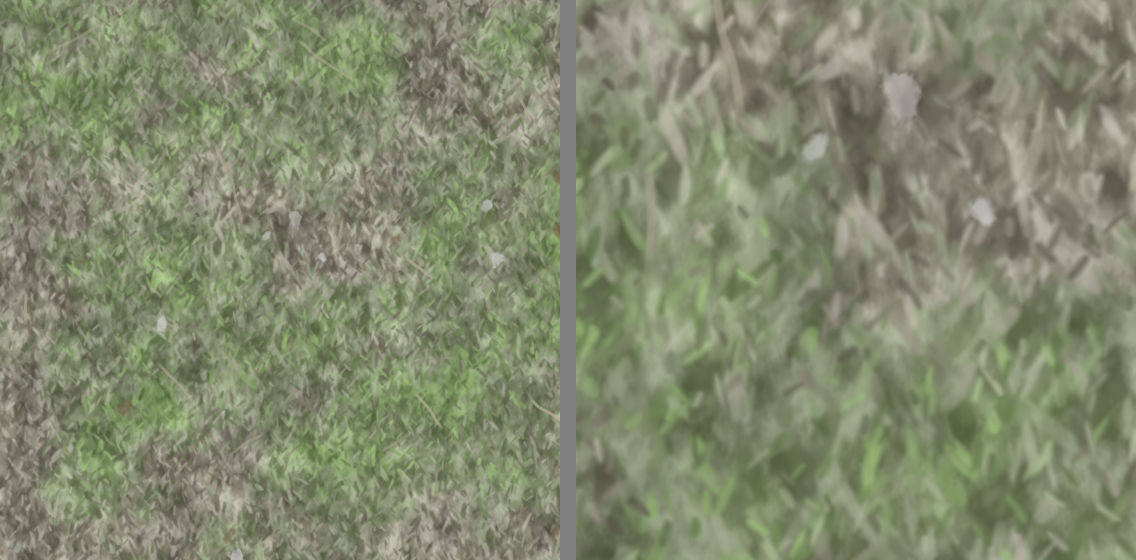
Left, the full canvas; right, a detail of the centre.
A WebGL 2 fragment shader for this texture:

```glsl
#version 300 es
precision highp float;
// Worn lawn: small patches of fresh grass among dry, grey-brown litter.
// Layers of short hashed blades cover a mottled ground, followed by
// scattered brown leaves, long bent stalks and a few pale chips.

uniform vec2 u_resolution;
out vec4 fragColor;

const int BLADE_LAYERS = 4;
const float BLADE_FREQ = 24.0;      // cells across the canvas, first layer
const float BLADE_FREQ_STEP = 1.36;
const float BLADE_OPACITY = 0.72;
const float BLADE_LEAN = 1.0;       // largest angle from upright
const float PATCH_FREQ = 8.0;
const float SOFTNESS = 0.0026;      // edge blur in canvas units
const int LEAVES = 7;
const int STALKS = 16;
const int CHIPS = 8;

const vec3 DRY_DARK = vec3(0.37, 0.35, 0.30);
const vec3 DRY_MID = vec3(0.525, 0.505, 0.445);
const vec3 DRY_PALE = vec3(0.71, 0.69, 0.64);
const vec3 FRESH_DARK = vec3(0.37, 0.41, 0.29);
const vec3 FRESH_MID = vec3(0.50, 0.54, 0.425);
const vec3 FRESH_PALE = vec3(0.63, 0.67, 0.56);
const vec3 VIVID = vec3(0.48, 0.59, 0.36);
const vec3 LEAF = vec3(0.43, 0.33, 0.25);
const vec3 STALK = vec3(0.70, 0.66, 0.58);
const vec3 CHIP = vec3(0.77, 0.77, 0.76);

float hash(vec2 p) {
    return fract(sin(dot(p, vec2(127.1, 311.7))) * 43758.55);
}

vec2 hash2(vec2 p) {
    return vec2(hash(p), hash(p + 37.3));
}

float noise(vec2 p) {
    vec2 i = floor(p), f = fract(p);
    f = f * f * (3.0 - 2.0 * f);
    return mix(mix(hash(i), hash(i + vec2(1, 0)), f.x),
               mix(hash(i + vec2(0, 1)), hash(i + vec2(1, 1)), f.x), f.y);
}

float fbm(vec2 p) {
    float sum = 0.0, amp = 0.53;
    for (int i = 0; i < 4; i++) {
        sum += amp * noise(p);
        p = mat2(0.8, 0.6, -0.6, 0.8) * p * 2.1 + 11.7;
        amp *= 0.5;
    }
    return sum;
}

vec2 rotate(vec2 p, float a) {
    float c = cos(a), s = sin(a);
    return vec2(c * p.x + s * p.y, c * p.y - s * p.x);
}

vec3 ramp(vec3 dark, vec3 mid, vec3 pale, float t) {
    return t < 0.5 ? mix(dark, mid, t * 2.0) : mix(mid, pale, t * 2.0 - 1.0);
}

// Colour of plant matter from its tone and its greenness.
vec3 plantColour(float tone, float green) {
    tone = clamp(tone, 0.0, 1.0);
    vec3 dry = ramp(DRY_DARK, DRY_MID, DRY_PALE, tone);
    vec3 fresh = ramp(FRESH_DARK, FRESH_MID, FRESH_PALE, tone);
    vec3 colour = mix(dry, fresh, smoothstep(0.25, 0.55, green));
    float vivid = smoothstep(0.60, 0.88, green);
    return mix(colour, VIVID * (0.75 + 0.5 * tone), 0.85 * vivid);
}

// One grid of short blades, painted cell by cell over the colour below.
vec3 paintBlades(vec3 colour, vec2 p, float freq, float seed, float green, float soft) {
    vec2 g = p * freq + seed * 7.3, cell = floor(g);
    for (int y = -1; y <= 1; y++)
    for (int x = -1; x <= 1; x++) {
        vec2 id = cell + vec2(x, y);
        vec2 key = id + seed * 53.0;
        vec2 shape = hash2(key + 5.1), look = hash2(key + 9.7);
        vec2 q = rotate(g - id - hash2(key), (shape.x * 2.0 - 1.0) * BLADE_LEAN);
        float halfLength = mix(0.35, 0.85, shape.y);
        float along = abs(q.y) / halfLength;
        float width = mix(0.06, 0.19, look.y) * (1.0 - 0.75 * along * along);
        q.x += 0.25 * (look.y - 0.5) * q.y * q.y;
        float blur = soft * freq;
        float mask = 1.0 - smoothstep(width - blur, width + blur, abs(q.x));
        mask *= 1.0 - smoothstep(0.5, 1.0, along);
        float tone = 0.5 + 1.3 * (look.x - 0.48);
        vec3 blade = plantColour(tone, green + 0.6 * (hash(key + 3.3) - 0.5));
        colour = mix(colour, blade, mask * BLADE_OPACITY);
    }
    return colour;
}

void main() {
    float side = min(u_resolution.x, u_resolution.y);
    vec2 p = gl_FragCoord.xy / side;
    float soft = max(SOFTNESS, 0.75 / side);

    // Ground with fresh and dry patches
    float green = 0.47 + 1.3 * (fbm(p * PATCH_FREQ + 3.7) - 0.5);
    float mottle = fbm(p * vec2(52.0, 36.0) + 20.0);
    vec3 colour = plantColour(0.48 + 2.0 * (mottle - 0.5), green);

    // Blades, from coarse to fine
    float freq = BLADE_FREQ;
    for (int i = 0; i < BLADE_LAYERS; i++) {
        colour = paintBlades(colour, p, freq, float(i) + 1.0, green, soft);
        freq *= BLADE_FREQ_STEP;
    }

    // Shade between tufts and fine grain
    colour *= 1.01 + 0.42 * (fbm(p * 17.0 + 61.0) - 0.5);
    colour += 0.07 * (noise(p * vec2(150.0, 110.0)) - 0.5);

    // Brown leaves with ragged outlines
    float ragged = fbm(p * 55.0) - 0.5;
    for (int i = 0; i < LEAVES; i++) {
        vec2 key = vec2(i, 71.0), r = hash2(key + 4.0);
        vec2 q = rotate(p - hash2(key), r.x * 6.28) * vec2(1.0, 1.7);
        float d = length(q) - mix(0.009, 0.018, r.y) * (1.0 + 2.0 * ragged);
        colour = mix(colour, LEAF, 0.5 * (1.0 - smoothstep(-0.008, 0.005, d)));
    }

    // Long bent stalks
    for (int i = 0; i < STALKS; i++) {
        vec2 key = vec2(i, 29.0), r = hash2(key + 6.0), s = hash2(key + 8.0);
        vec2 q = rotate(p - hash2(key), (r.x * 2.0 - 1.0) * 1.1);
        float halfLength = mix(0.03, 0.11, r.y * r.y);
        q.x += (s.x - 0.5) * 5.0 * q.y * q.y + 0.004 * (noise(vec2(q.y * 40.0, i)) - 0.5);
        float mask = 1.0 - smoothstep(0.0012, 0.0012 + soft, abs(q.x));
        mask *= 1.0 - smoothstep(0.6, 1.0, abs(q.y) / halfLength);
        colour = mix(colour, STALK, mask * mix(0.4, 0.85, s.y));
    }

    // Pale chips with uneven rims
    for (int i = 0; i < CHIPS; i++) {
        vec2 key = vec2(i, 113.0), r = hash2(key + 2.0);
        vec2 q = rotate(p - hash2(key), (r.x - 0.5) * 2.4) * vec2(1.6, 1.0);
        float d = length(q) - mix(0.008, 0.023, r.y * r.y) * (1.0 + 2.2 * ragged);
        float mask = 1.0 - smoothstep(-1.5 * soft, 1.5 * soft, d);
        colour = mix(colour, CHIP + 0.2 * ragged, mask * mix(0.45, 0.85, hash(key + 7.0)));
    }

    fragColor = vec4(colour, 1.0);
}
```
